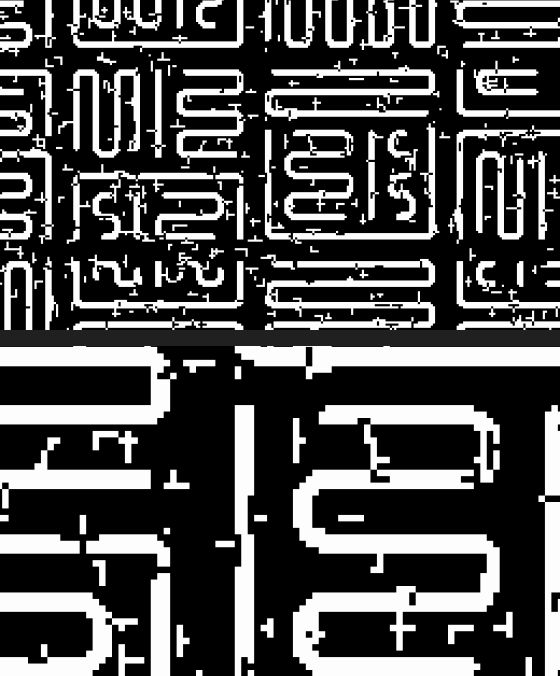
Top, the full canvas; bottom, a detail of the centre.
Reproduce this pattern procedurally as a WebGL 2 fragment shader.

```glsl
#version 300 es
precision highp float;

uniform vec2 u_resolution;
out vec4 outColor;

const float CELLS = 260.0;   // mosaic cells across the canvas
const float TILE = 89.0;     // cells per maze tile
const float PITCH = 9.6;     // cells between neighbouring tracks
const float MARGIN = 6.1;    // cells from tile edge to first track
const float LAST = 8.0;      // index of the last track in a tile
const float ROUNDING = 0.36; // bend radius, in tracks
const float HALF_WIDTH = 0.158;
const vec2 ORIGIN = vec2(29.0, 37.0);
const vec3 INK = vec3(0.0);
const vec3 PAPER = vec3(0.992);

float hash(vec2 p) {
    return fract(sin(dot(p, vec2(12.9898, 78.233))) * 43758.5453);
}

float noise(vec2 p) {
    vec2 i = floor(p), f = fract(p);
    f = f * f * (3.0 - 2.0 * f);
    vec2 e = vec2(0.0, 1.0);
    return mix(mix(hash(i), hash(i + e.yx), f.x),
               mix(hash(i + e.xy), hash(i + e.yy), f.x), f.y);
}

// Signed distance to a quadrant with a rounded corner
float corner(vec2 p) {
    vec2 q = p + ROUNDING;
    return length(max(q, 0.0)) + min(max(q.x, q.y), 0.0) - ROUNDING;
}

// Two rows joined by a bend at x = width
float uTurn(vec2 p, float width) {
    float side = corner(vec2(p.x - width, abs(p.y) - 0.5));
    return length(vec2(max(ROUNDING - p.x, 0.0), side));
}

// Path running back and forth between two lattice corners
float snake(vec2 p, vec2 lo, vec2 hi, float flip) {
    vec2 size = hi - lo;
    p -= lo;
    if (size.y < 0.5) return length(vec2(p.x - clamp(p.x, 0.0, size.x), p.y));
    float d = 9.0;
    for (int i = 0; i < 2; i++) {
        float row = clamp(floor(p.y - 0.5) + float(i), 0.0, size.y - 1.0);
        float x = mod(row + flip, 2.0) < 0.5 ? p.x : size.x - p.x;
        d = min(d, uTurn(vec2(x, p.y - row - 0.5), size.x));
    }
    return d;
}

// Snake with a random direction; narrow blocks stand upright
float block(vec2 p, vec2 lo, vec2 hi, vec2 seed) {
    float flip = step(0.5, hash(seed));
    bool upright = hi.x - lo.x < 0.5 || hash(seed + 3.7) < 0.2;
    return upright ? snake(p.yx, lo.yx, hi.yx, flip) : snake(p, lo, hi, flip);
}

// Full-width band: optional open frame, then one or two blocks and a bar
float band(vec2 p, vec2 lo, vec2 hi, vec2 seed) {
    float d = 9.0;
    if (hash(seed + 1.3) < 0.5) p.y = lo.y + hi.y - p.y;
    if (hash(seed + 2.1) < 0.45) {
        float middle = 0.5 * (lo.x + hi.x);
        float side = corner(vec2(abs(p.x - middle) - (hi.x - middle), lo.y - p.y));
        d = max(abs(side), p.y - hi.y);
        lo += 1.0;
        hi.x -= 1.0;
    }
    float kind = hash(seed + 4.9);
    if (kind < 0.35) return min(d, block(p, lo, hi, seed + 5.0));
    float split = floor(mix(lo.x + 2.0, hi.x - 1.0, hash(seed + 6.2)));
    float bar = step(0.55, kind);
    if (bar > 0.5) d = min(d, block(p, vec2(split, lo.y), vec2(split, hi.y), seed));
    d = min(d, block(p, lo, vec2(split - 1.0, hi.y), seed + 7.0));
    return min(d, block(p, vec2(split + bar, lo.y), hi, seed + 8.0));
}

float maze(vec2 cell) {
    vec2 p = cell + 0.5 - ORIGIN;
    vec2 tile = floor(p / TILE);
    vec2 track = (p - tile * TILE - MARGIN) / PITCH;
    float split = 3.0 + floor(3.0 * hash(tile + 11.0));
    float lower = band(track, vec2(0.0), vec2(LAST, split), tile + 20.4);
    float upper = band(track, vec2(0.0, split + 1.0), vec2(LAST), tile + 41.8);
    return step(min(lower, upper), HALF_WIDTH);
}

// Scattered dots, tees and crosses, one cell thick
float debris(vec2 cell) {
    const float SPACING = 6.0;
    float hit = 0.0;
    for (int j = -1; j <= 1; j++)
    for (int i = -1; i <= 1; i++) {
        vec2 id = floor(cell / SPACING) + vec2(i, j);
        if (hash(id + 0.7) > 0.1 + 0.5 * noise(id * 0.35)) continue;
        vec2 jitter = vec2(hash(id + 1.9), hash(id + 5.3));
        vec2 d = cell - id * SPACING - floor(jitter * SPACING);
        vec2 reach = vec2(hash(id + 9.1 + step(0.0, d.x)), hash(id + 15.1 + step(0.0, d.y)));
        reach = floor(4.0 * reach * sqrt(reach));
        bool across = abs(d.y) < 0.5 && abs(d.x) < reach.x + 0.5;
        bool along = abs(d.x) < 0.5 && abs(d.y) < reach.y + 0.5;
        if (across || along) hit = 1.0;
    }
    return hit;
}

// Debris inverts whatever lies below it
float mosaic(vec2 cell) {
    return abs(maze(cell) - debris(cell));
}

void main() {
    // Box-filter the mosaic over the area of one pixel
    float footprint = CELLS / u_resolution.x;
    vec2 edge = gl_FragCoord.xy * footprint + 0.5 * footprint;
    vec2 cell = floor(edge);
    vec2 cover = clamp((edge - cell) / footprint, 0.0, 1.0);
    vec2 e = vec2(0.0, 1.0);
    float below = mix(mosaic(cell - e.yy), mosaic(cell - e.xy), cover.x);
    float above = mix(mosaic(cell - e.yx), mosaic(cell), cover.x);
    outColor = vec4(mix(INK, PAPER, mix(below, above, cover.y)), 1.0);
}
```
